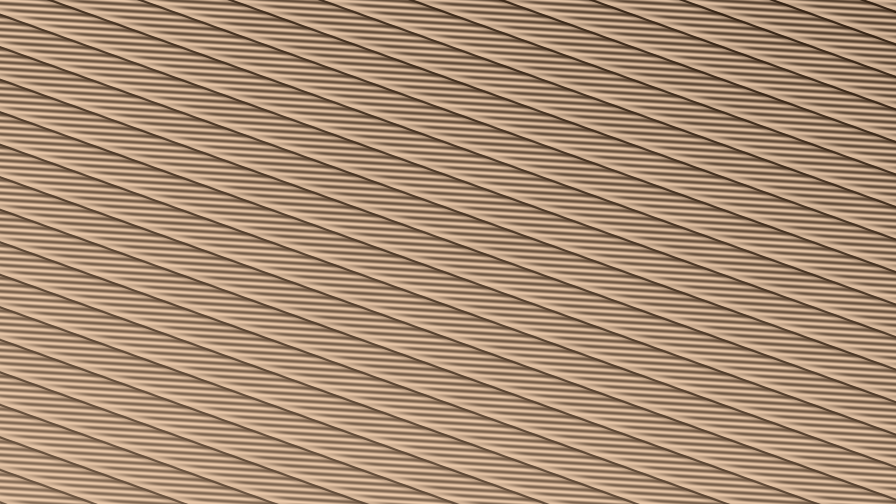
This pattern is drawn by a Shadertoy shader. Its source:

```glsl
float hash(vec2 cell) {
    vec3 q = fract(cell.xyx * vec3(0.1031, 0.1030, 0.0973));
    q += dot(q, q.yzx + 33.33);
    return fract((q.x + q.y) * q.z);
}

float valueNoise(vec2 p) {
    vec2 cell = floor(p);
    vec2 f = fract(p);
    f = f * f * (3.0 - 2.0 * f);
    float low = mix(hash(cell), hash(cell + vec2(1, 0)), f.x);
    float high = mix(hash(cell + vec2(0, 1)), hash(cell + vec2(1, 1)), f.x);
    return mix(low, high, f.y);
}

// Rounded fine cords, faded out when they get too small to resolve
float cordLight(float phase) {
    float wave = 0.54 + 0.42 * cos(6.2832 * phase);
    return mix(wave, 0.54, smoothstep(0.4, 0.9, fwidth(phase)));
}

void mainImage(out vec4 fragColor, in vec2 fragCoord) {
    vec2 uv = fragCoord / iResolution.xy;
    vec2 p = fragCoord / iResolution.y;

    // Nearly level cords crossed by steeper diagonal grooves
    float cord = (p.y + 0.06 * p.x) * 77.0;
    float diagonal = (p.y + 0.36 * p.x) * 15.5 - 0.05;
    float across = fract(diagonal + 0.5) - 0.5;
    float edge = fwidth(diagonal);

    // Smooth raised lip above each groove
    float lip = smoothstep(0.0, 0.07, across) * (1.0 - smoothstep(0.08, 0.34, across));
    float tone = mix(cordLight(cord), 0.92, 0.8 * lip);

    // Thin dark groove with a soft shadow below it
    float groove = 1.0 - smoothstep(0.035 - 0.5 * edge, 0.035 + 0.5 * edge, abs(across));
    float shadow = smoothstep(-0.2, -0.03, across) * (1.0 - smoothstep(-0.03, 0.03, across));
    tone *= 1.0 - 0.3 * shadow;
    tone = mix(tone, -0.1, 0.95 * groove);

    // Slight wear along the cords, deeper relief towards the upper right
    tone += 0.06 * (valueNoise(vec2(p.x * 14.0, cord)) - 0.5);
    float depth = mix(0.79, 1.11, 0.35 * uv.x + 0.65 * uv.y);
    tone = 1.0 - depth * (1.0 - tone);

    vec3 color = mix(vec3(0.33, 0.25, 0.18), vec3(0.92, 0.79, 0.67), tone);
    color *= 1.02 - 0.05 * uv.x * uv.y;
    fragColor = vec4(clamp(color, 0.0, 1.0), 1.0);
}
```
